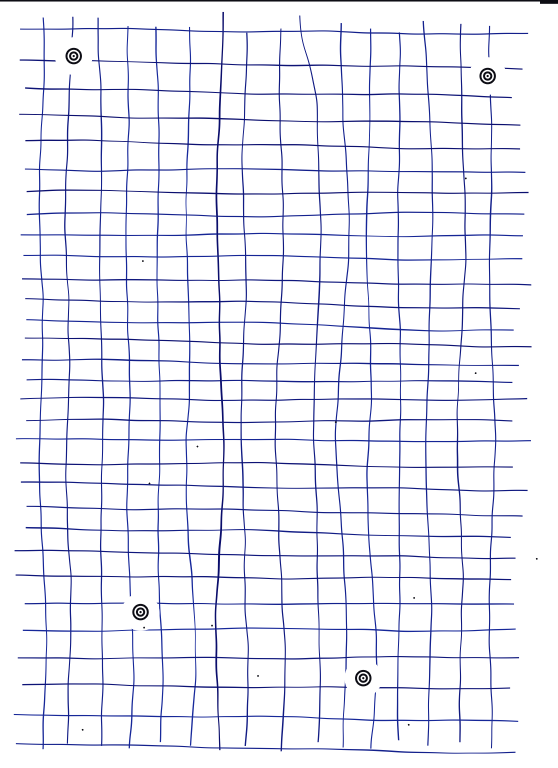
This pattern is drawn by a Shadertoy shader. Its source:

```glsl
// Lengths are fractions of the canvas height
const int COLUMNS = 16;
const int ROWS = 31;
const float COLUMN_START = 0.053, COLUMN_STEP = 0.0390;
const float ROW_START = 0.039, ROW_STEP = 0.03095;
const vec2 ROW_SPAN = vec2(0.026, 0.678);      // left and right ends
const vec2 COLUMN_SPAN = vec2(0.028, 0.972);   // bottom and top ends
const float END_JITTER = 0.018;
const float HALF_WIDTH = 0.00076;
const float COLUMN_SWAY = 0.010, ROW_SWAY = 0.004, TREMOR = 0.0013;
const float CLEARING = 0.0245;
const float SPECK_CELL = 0.08, SPECK_CHANCE = 0.08;
const vec3 PAPER = vec3(1.0);
const vec3 BLUE_INK = vec3(0.09, 0.16, 0.61);
const vec3 NAVY_INK = vec3(0.04, 0.05, 0.42);
const vec3 BLACK_INK = vec3(0.05, 0.05, 0.08);
const vec2 TARGETS[4] = vec2[4](vec2(0.096, 0.927), vec2(0.635, 0.901),
                               vec2(0.183, 0.203), vec2(0.473, 0.117));

float hash(vec2 p) {
    vec3 q = fract(p.xyx * vec3(0.1031, 0.1030, 0.0973));
    q += dot(q, q.yzx + 33.33);
    return fract((q.x + q.y) * q.z);
}

// Gradient noise along one stroke, roughly -1 to 1
float gradientNoise(float x, float seed) {
    float cell = floor(x), f = x - cell;
    float left = (hash(vec2(cell + 50.0, seed)) * 2.0 - 1.0) * f;
    float right = (hash(vec2(cell + 51.0, seed)) * 2.0 - 1.0) * (f - 1.0);
    return 2.0 * mix(left, right, f * f * f * (f * (f * 6.0 - 15.0) + 10.0));
}

float fill(float dist, float pixel) {
    return clamp(0.5 - dist / pixel, 0.0, 1.0);
}

// Hand-drawn stroke with uneven ends and pressure
float stroke(float along, float across, vec2 span, float seed, float halfWidth, float pixel) {
    float start = span.x + END_JITTER * (hash(vec2(seed, 3.0)) - 0.5);
    float end = span.y + END_JITTER * (hash(vec2(seed, 7.0)) - 0.5) * 1.6;
    float pressure = 1.0 + 0.35 * gradientNoise(along * 9.0, seed + 4.0);
    float body = fill(abs(across) - halfWidth * pressure, pixel);
    return body * fill(max(start - along, along - end), pixel);
}

float columnX(float i, float y) {
    float u = i - 8.2;
    float x = COLUMN_START + COLUMN_STEP * i + 0.018 * u * exp(-u * u);
    x += 0.006 * (hash(vec2(i, 21.0)) - 0.5);
    x += COLUMN_SWAY * gradientNoise(y * 3.5, i + 100.0);
    x += TREMOR * gradientNoise(y * 22.0, i + 130.0);
    // One stroke leans sharply near its top
    return i == 9.0 ? x - 0.022 * smoothstep(0.86, 0.98, y) : x;
}

float rowY(float i, float x) {
    float phase = 6.2832 * i / float(ROWS - 1);
    float depth = ROW_START + ROW_STEP * i;
    // Rows crowd together around mid-sheet
    depth += 0.027 * sin(phase) - 0.005 * (1.0 - cos(phase)) + 0.003 * sin(2.0 * phase);
    // Groups of rows sag toward the right
    depth += (0.0065 + 0.0075 * sin(0.66 * (i - 9.5))) * x / ROW_SPAN.y;
    depth += 0.004 * (hash(vec2(i, 31.0)) - 0.5);
    depth += ROW_SWAY * gradientNoise(x * 4.5, i + 200.0);
    depth += TREMOR * 0.5 * gradientNoise(x * 20.0, i + 240.0);
    return 1.0 - depth;
}

void mainImage(out vec4 fragColor, in vec2 fragCoord) {
    vec2 p = fragCoord / iResolution.y;
    float pixel = 1.0 / iResolution.y;
    vec3 color = PAPER;

    // Distance to the nearest target, which interrupts the grid
    float targetDist = 1.0;
    for (int k = 0; k < 4; k++) targetDist = min(targetDist, distance(p, TARGETS[k]));
    float gridMask = 1.0 - fill(targetDist - CLEARING, pixel);

    // Vertical strokes, one drawn heavier
    for (int k = 0; k < COLUMNS; k++) {
        float i = float(k);
        float heavy = k == 6 ? 1.0 : 0.0;
        vec3 ink = mix(BLUE_INK, NAVY_INK, max(heavy, 0.6 * hash(vec2(i, 41.0))));
        float cover = stroke(p.y, p.x - columnX(i, p.y), COLUMN_SPAN, i + 300.0,
                             HALF_WIDTH * (1.0 + 0.35 * heavy), pixel);
        color = mix(color, min(color, ink), cover * gridMask);
    }

    // Horizontal strokes
    for (int k = 0; k < ROWS; k++) {
        float i = float(k);
        vec3 ink = mix(BLUE_INK, NAVY_INK, hash(vec2(i, 51.0)));
        float cover = stroke(p.x, p.y - rowY(i, p.x), ROW_SPAN, i + 400.0, HALF_WIDTH, pixel);
        color = mix(color, min(color, ink), cover * gridMask);
    }

    // Target rings and centre dot
    float rings = min(abs(targetDist - 0.0094), abs(targetDist - 0.0047)) - 0.0013;
    float black = fill(min(rings, targetDist - 0.0014), pixel);

    // Sparse specks
    vec2 cell = floor(p / SPECK_CELL);
    vec2 spot = 0.2 + 0.6 * vec2(hash(cell + 61.0), hash(cell + 71.0));
    float speck = length(p - (cell + spot) * SPECK_CELL) - 0.0011;
    black = max(black, fill(speck, pixel) * step(hash(cell + 81.0), SPECK_CHANCE));

    // Dark sheet edge, thicker at the right corner
    float edge = p.x > 0.703 ? 0.005 : 0.002;
    black = max(black, fill(1.0 - p.y - edge, pixel));

    fragColor = vec4(mix(color, BLACK_INK, black), 1.0);
}
```
